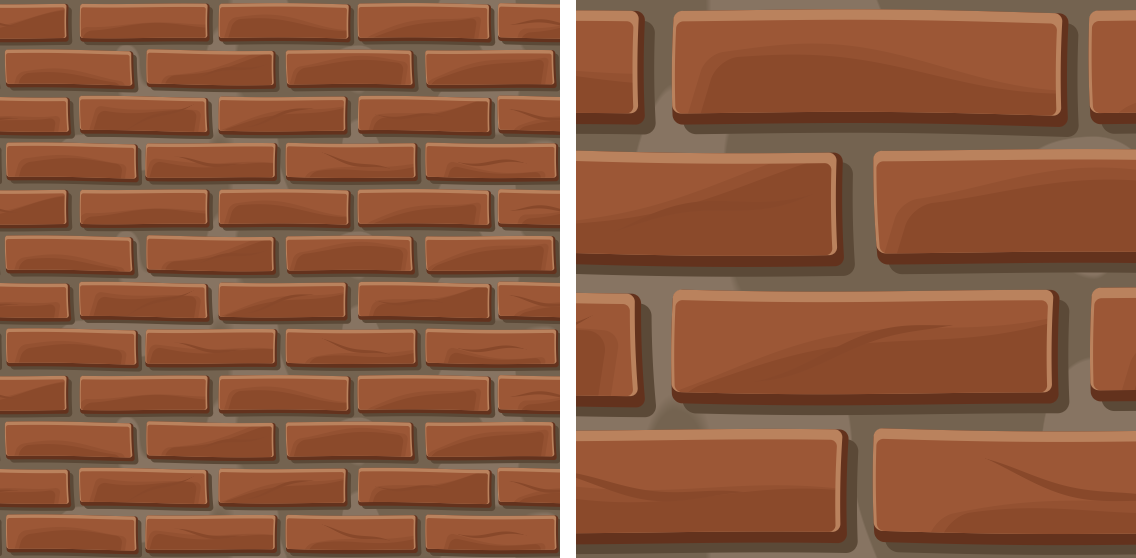
Left: the whole. Right: its middle third, enlarged.
Give the GLSL for this pattern, as a WebGL 2 fragment shader.

```glsl
#version 300 es
precision highp float;
// Running-bond brick wall: 4 bricks across, 12 courses, in a 4 by 4 repeating set.
// Each brick is a warped rounded box with a cast shadow, dark lower edges, a light
// rim and a face shaded by wavy tone contours; mortar has pale noise patches.

uniform vec2 u_resolution;
out vec4 fragColor;

float pixel; // size of one pixel, in courses

vec4 hash4(vec2 p) {
  vec4 q = fract(p.xyxy * vec4(0.1031, 0.1030, 0.0973, 0.1099));
  q += dot(q, q.wzxy + 33.33);
  return fract((q.xxyz + q.yzzw) * q.zywx);
}

// Value noise that wraps every 12 by 4 courses
float noise(vec2 p) {
  vec2 i = floor(p), f = fract(p), wrap = vec2(12.0, 4.0);
  f = f * f * (3.0 - 2.0 * f);
  float a = hash4(mod(i, wrap)).x;
  float b = hash4(mod(i + vec2(1, 0), wrap)).x;
  float c = hash4(mod(i + vec2(0, 1), wrap)).x;
  float d = hash4(mod(i + vec2(1, 1), wrap)).x;
  return mix(mix(a, b, f.x), mix(c, d, f.x), f.y);
}

// Intersection of two distances with a rounded corner
float roundMeet(vec2 d, float r) {
  d += r;
  return length(max(d, 0.0)) + min(max(d.x, d.y), 0.0) - r;
}

// Rounded box between two corners
float box(vec2 p, vec2 lo, vec2 hi, float r) {
  return roundMeet(abs(p - 0.5 * (lo + hi)) - 0.5 * (hi - lo), r);
}

float cover(float d) {
  return clamp(0.5 - d / pixel, 0.0, 1.0);
}

void main() {
  pixel = 12.0 / min(u_resolution.x, u_resolution.y);
  vec2 wall = gl_FragCoord.xy / u_resolution * 12.0;

  // Brick cell: 3 wide, 1 high, alternate courses shifted
  float course = floor(wall.y);
  float x = wall.x - mix(0.05, 1.62, mod(course, 2.0));
  vec2 id = mod(vec2(floor(x / 3.0), course), 4.0);
  vec2 p = vec2(mod(x, 3.0), fract(wall.y));
  vec4 h = hash4(id + 17.0);
  vec4 k = hash4(id + 53.0);

  // Mortar with pale patches
  float patches = noise(wall * vec2(1.0, 2.0) * vec2(1.0, 0.5) + 0.3);
  vec3 color = mix(vec3(0.455, 0.39, 0.315), vec3(0.53, 0.455, 0.385),
                   cover((0.68 - patches) * 0.6));

  // Uneven outline
  vec2 q = p;
  q.y += 0.014 * sin(p.x * 1.5 + 6.28 * h.x) + 0.008 * (p.x - 1.4);
  q.x += (h.y - 0.3) * 0.07 * (p.y - 0.5) - 0.07 * (p.y - 0.5) * (p.y - 0.5);
  vec2 lo = vec2(0.04 + 0.05 * h.z, 0.105);
  vec2 hi = vec2(2.81 + 0.10 * h.w, 0.92);

  // Cast shadow, dark edge, light rim
  color = mix(color, vec3(0.355, 0.285, 0.215),
              cover(box(q - vec2(0.075, -0.07), lo, hi, 0.09)));
  color = mix(color, vec3(0.39, 0.195, 0.115), cover(box(q, lo, hi, 0.07)));
  color = mix(color, vec3(0.73, 0.51, 0.365),
              cover(box(q, lo + vec2(0.0, 0.08), hi - vec2(0.045, 0.0), 0.06)));

  // Face tones: a lower shade with a softer band above it
  vec2 f = p - vec2(1.43, 0.5);
  float contour = mix(-0.22, 0.16, k.x) + (k.y - 0.3) * 0.32 * f.x
                + 0.07 * sin(f.x * 2.2 + 6.28 * k.z);
  float band = 0.05 + 0.04 * sin(f.x * 1.7 + 9.0 * k.w);
  float side = max(-1.25 + 0.5 * h.x - f.x + 0.3 * f.y,
                   f.x - (h.y > 0.5 ? 1.16 : 1.6) - 0.15 * f.y);
  vec3 lit = vec3(0.61, 0.342, 0.213);
  vec3 halfTone = vec3(0.58, 0.318, 0.193);
  vec3 shade = vec3(0.545, 0.29, 0.17);
  vec3 face = mix(lit, halfTone,
                  cover(roundMeet(vec2(f.y - contour - band, side - 0.09), 0.12)));
  face = mix(face, shade, cover(roundMeet(vec2(f.y - contour, side), 0.15)));

  // Tapered crease on some bricks
  float t = (f.x - mix(-0.5, 0.6, h.z)) / 0.7;
  float ridge = (k.w - 0.4) * 0.45 * t + 0.05 * sin(3.0 * t + 6.28 * h.w);
  float crease = abs(f.y - ridge) - 0.035 * (1.0 - t * t);
  face = mix(face, shade * 0.98, cover(crease) * step(0.35, k.z));

  color = mix(color, face,
              cover(box(q, lo + vec2(0.022, 0.08), hi - vec2(0.08, 0.075), 0.05)));
  fragColor = vec4(color, 1.0);
}
```
